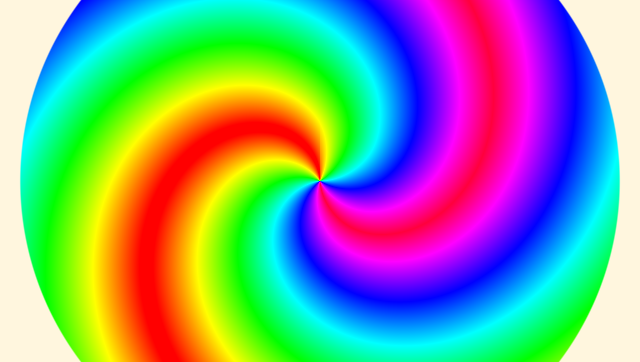
Write a Shadertoy shader that draws this background.

```glsl
// A rainbow disc twisted into a two-armed spiral on a cream ground.

#define DISC_RADIUS 0.828   // in canvas heights
#define TWIST 3.14159       // turn of the arms from centre to rim, in radians
#define HUE_GAIN 0.985      // hue range covered by half a turn
#define HUE_START 0.025     // widens the red of the warm arm
#define SEAM_LAG 0.13       // angular step across the upright seam, in radians
#define SEAM_REACH 0.22     // length of the seam, in disc radii
#define CREAM vec3(1.0, 0.965, 0.87)

const float PI = 3.14159;
const float TAU = 6.28319;

// Fully saturated colour for a hue from 0 to 1
vec3 hueToRgb(float hue) {
    vec3 channel = abs(fract(hue + vec3(0.0, 2.0, 1.0) / 3.0) * 6.0 - 3.0);
    return clamp(channel - 1.0, 0.0, 1.0);
}

// Hue rises from the warm arm to the opposite arm on both sides
float spiralHue(vec2 p, float radius) {
    float angle = mod(atan(-p.x, p.y), TAU);
    float seam = SEAM_LAG * (1.0 - smoothstep(0.0, SEAM_REACH, radius));
    float phase = angle * (1.0 - seam / TAU) - TWIST * radius;
    float fold = abs(mod(phase + PI, TAU) - PI) / PI;
    return max(fold * HUE_GAIN - HUE_START, 0.0);
}

void mainImage(out vec4 fragColor, in vec2 fragCoord) {
    // Centred coordinates, one unit per disc radius
    float unit = iResolution.y * DISC_RADIUS;
    vec2 p = (fragCoord - 0.5 * iResolution.xy) / unit;
    float radius = length(p);

    // Disc over the ground, with a smooth rim
    float pixel = 1.0 / unit;
    float disc = 1.0 - smoothstep(1.0 - pixel, 1.0 + pixel, radius);
    vec3 color = mix(CREAM, hueToRgb(spiralHue(p, radius)), disc);
    fragColor = vec4(color, 1.0);
}
```
